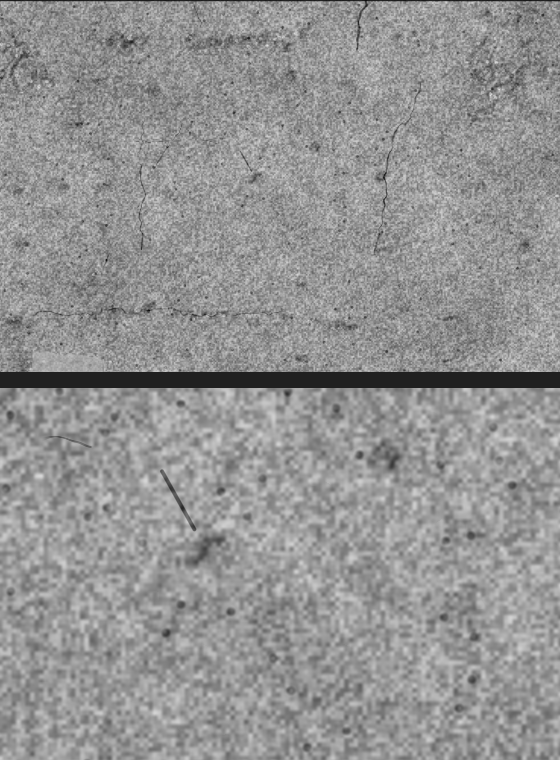
Top: the whole. Bottom: its middle third, enlarged.
This texture is drawn by a WebGL 2 fragment shader. Its source:

```glsl
#version 300 es
precision highp float;
// Weathered grey concrete: fine embossed grain over soft mottling, rough
// eroded bands, cellular pits and pebbles, and thin wandering cracks.
// Lengths are in canvas heights, so x runs from 0 to about 1.5.
uniform vec2 u_resolution;
out vec4 fragColor;

float hash(vec2 p) {
    vec3 q = fract(p.xyx * 0.1031);
    q += dot(q, q.yzx + 33.33);
    return fract((q.x + q.y) * q.z);
}

float noise(vec2 p) {
    vec2 i = floor(p), f = fract(p);
    f = f * f * (3.0 - 2.0 * f);
    return mix(mix(hash(i), hash(i + vec2(1, 0)), f.x),
               mix(hash(i + vec2(0, 1)), hash(i + vec2(1, 1)), f.x), f.y);
}

float fbm(vec2 p) {
    float sum = 0.0, amp = 0.5;
    for (int i = 0; i < 4; i++) {
        sum += amp * noise(p);
        p = mat2(1.6, 1.2, -1.2, 1.6) * p + 7.3;
        amp *= 0.5;
    }
    return sum / 0.9375;
}

// Cellular noise: x is the distance to the nearest point, y its random id.
vec2 cells(vec2 p) {
    vec2 i = floor(p), best = vec2(9.0, 0.0);
    for (int y = -1; y <= 1; y++)
        for (int x = -1; x <= 1; x++) {
            vec2 c = i + vec2(x, y);
            vec2 point = c + 0.15 + 0.7 * vec2(hash(c + 3.7), hash(c + 51.9));
            float d = distance(p, point);
            if (d < best.x) best = vec2(d, hash(c + 17.1));
        }
    return best;
}

float segment(vec2 p, vec2 a, vec2 b) {
    vec2 ab = b - a;
    return length(p - a - ab * clamp(dot(p - a, ab) / dot(ab, ab), 0.0, 1.0));
}

float crack(vec2 p, vec2 a, vec2 b, float width) {
    float px = 0.8 / u_resolution.y;
    return 1.0 - smoothstep(width - px, width + px, segment(p, a, b));
}

float smear(vec2 p, vec2 a, vec2 b, float width) {
    float d = segment(p, a, b) / width;
    return exp(-d * d);
}

float blob(vec2 p, vec2 center, vec2 size) {
    vec2 d = (p - center) / size;
    return exp(-dot(d, d));
}

void main() {
    vec2 p = gl_FragCoord.xy / u_resolution.y;
    vec2 wander = vec2(noise(p * 17.0), noise(p * 17.0 + 40.0)) - 0.5;
    vec2 jag = vec2(noise(p * 65.0 + 9.0), noise(p * 65.0 + 80.0)) - 0.5;
    vec2 q = p + wander * 0.026 + jag * 0.012;

    // Broad mottling and sandy grain
    float shade = 0.583 + 0.13 * (fbm(p * 4.0) - 0.5) + 0.12 * (fbm(p * 26.0 + 5.0) - 0.5);
    shade += 0.25 * (noise(p * 245.0) - 0.5) + 0.13 * (noise(p * 125.0 + 31.0) - 0.5);
    shade += 0.08 * (noise(p * 150.0) - noise(p * 150.0 + vec2(-0.6, 0.6)));

    // Pale worn areas
    shade += 0.06 * blob(q, vec2(1.00, 0.83), vec2(0.04, 0.08));
    shade += 0.05 * blob(q, vec2(1.19, 0.42), vec2(0.07, 0.14));
    shade += 0.05 * blob(q, vec2(0.73, 0.58), vec2(0.10, 0.07));
    shade += 0.07 * blob(q, vec2(1.34, 0.02), vec2(0.10, 0.04));

    // Eroded bands, broken up by noise
    float rough = blob(q, vec2(0.10, 0.84), vec2(0.24, 0.09));
    rough += 0.8 * blob(q, vec2(1.38, 0.76), vec2(0.15, 0.13));
    rough += 0.8 * smear(q, vec2(0.25, 0.90), vec2(0.95, 0.89), 0.022);
    rough += smear(q, vec2(1.03, 0.91), vec2(1.17, 0.94), 0.016);
    rough += smear(q, vec2(1.31, 0.89), vec2(1.43, 0.97), 0.020);
    rough += smear(q, vec2(1.34, 0.47), vec2(1.52, 0.49), 0.014);
    rough += 0.8 * smear(q, vec2(0.02, 0.16), vec2(0.83, 0.155), 0.014);
    rough += smear(q, vec2(0.82, 0.155), vec2(0.96, 0.125), 0.013);
    rough += 0.7 * smear(q, vec2(0.25, 0.27), vec2(0.18, 0.14), 0.020);
    rough += 0.6 * smear(q, vec2(0.05, 0.02), vec2(0.50, 0.03), 0.018);
    float patches = smoothstep(0.40, 0.66, fbm(p * vec2(11.0, 17.0) + 2.0));
    rough = min(rough, 1.0) * patches + 0.12 * patches;
    float relief = noise(q * 75.0) - noise(q * 75.0 + vec2(-0.6, 0.6));
    shade += rough * (0.24 * relief - 0.12);

    // Pebbles, pinholes and ragged chips
    vec2 pebble = cells(p * 62.0);
    float stone = step(0.72, pebble.y) * (1.0 - smoothstep(0.18, 0.38, pebble.x));
    shade += 0.16 * stone * min(rough * 1.5 + 0.08, 1.0);
    vec2 pinhole = cells(p * 44.0 + 13.0);
    shade -= 0.22 * step(0.91, pinhole.y) * (1.0 - smoothstep(0.08, 0.24, pinhole.x));
    vec2 chip = cells(q * vec2(8.0, 11.0) + 4.0);
    float pit = step(0.74, chip.y) * (1.0 - smoothstep(0.08, 0.20, chip.x));
    shade -= pit * (0.13 + 0.25 * relief);

    // Cracks: open, then hairline
    float deep = crack(q, vec2(0.98, 1.01), vec2(0.968, 0.86), 0.0026);
    deep = max(deep, 0.7 * crack(q, vec2(1.13, 0.77), vec2(1.11, 0.68), 0.0014));
    deep = max(deep, 0.8 * crack(q, vec2(1.11, 0.68), vec2(1.04, 0.59), 0.0015));
    deep = max(deep, crack(q, vec2(1.04, 0.59), vec2(1.03, 0.45), 0.0021));
    deep = max(deep, 0.7 * crack(q, vec2(1.03, 0.45), vec2(1.015, 0.31), 0.0013));
    deep = max(deep, 0.8 * crack(q, vec2(0.378, 0.55), vec2(0.378, 0.33), 0.0018));
    deep = max(deep, crack(p, vec2(0.647, 0.592), vec2(0.676, 0.54), 0.0017));
    float fine = crack(q, vec2(0.385, 0.70), vec2(0.378, 0.55), 0.0013);
    fine = max(fine, crack(q, vec2(0.48, 0.67), vec2(0.255, 0.24), 0.0015));
    fine = max(fine, crack(q, vec2(0.37, 0.62), vec2(0.58, 0.62), 0.0012));
    fine = max(fine, crack(q, vec2(0.53, 1.0), vec2(0.53, 0.88), 0.0012));
    fine = max(fine, crack(q, vec2(0.04, 0.16), vec2(0.84, 0.155), 0.0017));
    shade -= 0.34 * deep + 0.19 * fine * smoothstep(0.25, 0.55, noise(p * 23.0));

    // Bare plaster at the foot and a dark seam along the top
    vec2 scar = abs(q - vec2(0.18, 0.01)) - vec2(0.09, 0.036);
    shade = mix(shade, 0.3 * shade + 0.50, 0.85 * (1.0 - smoothstep(-0.003, 0.003, max(scar.x, scar.y))));
    shade *= 1.0 - 0.8 * smoothstep(0.995, 0.998, p.y);
    fragColor = vec4(vec3(clamp(shade, 0.06, 0.88)), 1.0);
}
```
